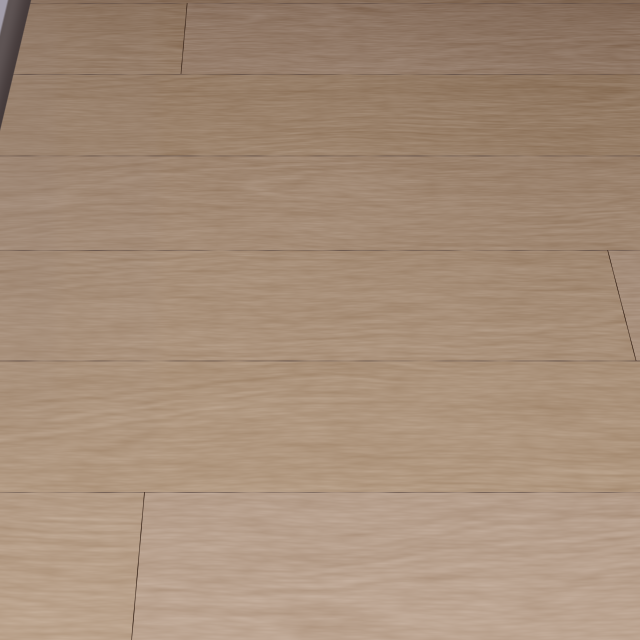
Write a three.js fragment shader that draws this texture.

```glsl
// Pale oak plank floor seen in mild perspective, with a dark frame at the far left.
// Screen points are projected to floor space, split into staggered planks,
// then grained with stretched cellular noise and contours of layered sines.
#define HORIZON 2.617        // height of the vanishing point
#define VANISH_X 0.434       // its horizontal position
#define ROW_SCALE 25.337     // rows of planks per unit of inverse depth
#define ROW_OFFSET 15.617    // puts row 0 just below the top edge
#define PLANK_LENGTH 1.72
#define JOINT_START -0.089   // end joint of row 0
#define STAGGER 0.4          // joint shift per row, in plank lengths
#define LINE_HALF 0.0002
#define SOFT 0.0013          // edge smoothing
#define GRAIN 0.105
#define FIGURE 0.013
#define FRAME_X -0.2383      // floor position of the frame

varying vec2 vUv;

float hash(vec2 p) {
  vec3 q = fract(vec3(p.xyx) * 0.1031);
  q += dot(q, q.yzx + 33.33);
  return fract((q.x + q.y) * q.z);
}

// Distance to the nearest scattered cell point
float cellular(vec2 p) {
  vec2 cell = floor(p);
  float nearest = 4.0;
  for (int j = -1; j <= 1; j++) {
    for (int i = -1; i <= 1; i++) {
      vec2 c = cell + vec2(float(i), float(j));
      vec2 point = c + vec2(hash(c), hash(c + 71.7));
      nearest = min(nearest, length(p - point));
    }
  }
  return nearest;
}

float line(float dist) {
  return 1.0 - smoothstep(LINE_HALF, LINE_HALF + SOFT, dist);
}

// Long fibres and short pores at four scales, centred on zero
float fibres(vec2 p) {
  float broad = cellular(p * vec2(4.0, 6.0));
  float middle = cellular(p * vec2(12.0, 19.0) + 19.0);
  float fine = cellular(p * vec2(29.0, 37.0) + 43.0);
  float pores = cellular(p * vec2(70.0, 52.0) + 87.0);
  return 0.22 * broad + 0.30 * middle + 0.36 * fine + 0.30 * pores - 0.54;
}

// Long arched growth rings: contours of a smooth height field
float rings(vec2 p, float seed) {
  float height = 1.2 * sin(4.0 * p.y + 2.0 * p.x + seed)
               + 0.35 * sin(9.0 * p.x - 3.0 * p.y + 2.0 * seed)
               + 0.07 * sin(31.0 * p.x + 7.0 * p.y + 3.0 * seed)
               + 0.025 * sin(83.0 * p.x - 19.0 * p.y + seed);
  float patches = 0.5 + 0.5 * sin(11.0 * p.x + 5.0 * p.y + 5.0 * seed);
  return patches * (sin(19.0 * height) + 0.6 * sin(33.0 * height + 1.0));
}

void main() {
  // Floor projection
  float depth = HORIZON - vUv.y;
  float across = (vUv.x - VANISH_X) / depth;
  float down = ROW_OFFSET - ROW_SCALE / depth;

  // Plank layout
  float row = floor(down);
  float along = across - JOINT_START - fract(STAGGER * row + 0.001) * PLANK_LENGTH;
  float board = floor(along / PLANK_LENGTH);
  float seed = 6.283 * hash(vec2(row + 12.0, board + 7.0));

  // Light falling off towards the back and the right
  vec3 farWood = vec3(0.515, 0.415, 0.335);
  vec3 nearWood = vec3(0.728, 0.632, 0.542);
  vec3 color = mix(farWood, nearWood, sqrt(max(1.0 - vUv.y, 0.0)));
  color -= 0.035 * smoothstep(0.4, 1.0, vUv.x) * vUv.y;

  // Tan or pink tint of each plank
  float plankTint = 0.5 * sin(2.094 * row) - 0.8 - 1.6 * board;
  color -= (plankTint - 0.5) * vec3(0.004, 0.006, 0.014);

  // Wood grain, slightly wavy along the plank
  vec2 grain = vec2(across + seed * 3.0, down + seed);
  grain.y += 0.014 * sin(17.0 * across + seed) + 0.006 * sin(41.0 * across + 3.0 * down);
  float tone = -GRAIN * fibres(grain) - FIGURE * rings(grain, seed);
  color += tone * vec3(0.85, 1.0, 1.15);

  // Soft reflected haze in two steps at the left
  float haze = 1.0 - 0.5 * smoothstep(0.07, 0.11, vUv.x) - 0.5 * smoothstep(0.23, 0.26, vUv.x);
  color = mix(color, vec3(0.60, 0.52, 0.47), 0.28 * haze * smoothstep(0.1, 0.7, vUv.y));

  // Long seams, faint and broken, then darker end joints
  float part = fract(down);
  float seamRow = floor(down + 0.5);
  float seamDist = min(part, 1.0 - part) * depth * depth / ROW_SCALE;
  float wear = 0.42 + 0.10 * sin(31.0 * across + 2.0 * seamRow)
             + 0.14 * sin(97.0 * across + 5.0 * seamRow)
             + 0.14 * sin(229.0 * across + 3.0 * seamRow);
  color = mix(color, vec3(0.37, 0.30, 0.27), wear * line(seamDist));
  float jointDist = abs(mod(along + 0.5 * PLANK_LENGTH, PLANK_LENGTH) - 0.5 * PLANK_LENGTH) * depth;
  float jointWear = 0.72 + 0.12 * sin(23.0 * down);
  color = mix(color, vec3(0.27, 0.19, 0.14), jointWear * line(jointDist));

  // Frame with its pale outer side
  float frameDist = (across - FRAME_X) * depth;
  vec3 frame = mix(vec3(0.37, 0.33, 0.33), vec3(0.27, 0.23, 0.23), smoothstep(-0.03, 0.0, frameDist));
  frame = mix(vec3(0.64, 0.62, 0.67), frame, smoothstep(-0.038, -0.034, frameDist));
  color = mix(frame, color, smoothstep(-SOFT, SOFT, frameDist));

  gl_FragColor = vec4(color, 1.0);
}
```
